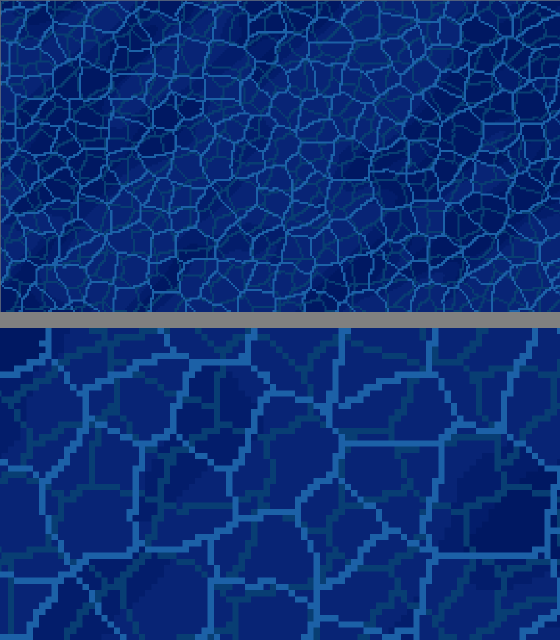
Top: the whole. Bottom: its middle third, enlarged.
This texture is drawn by a Shadertoy shader. Its source:

```glsl
// Pixelated pool water: two nets of wavy cell borders, one bright and one
// dull teal, over navy tinted by slanted light bands. Each net is drawn where
// the nearest Voronoi cell changes between neighbouring blocks.

const float ROWS = 150.0;                      // blocks per canvas height
const vec2  BRIGHT_CELL = vec2(0.105, 0.088);  // mean cell sizes
const vec2  TEAL_CELL = vec2(0.088, 0.077);
const float JITTER = 0.92;
const float WAVE_FREQ = 26.0;
const float WAVE_SIZE = 0.020;
const vec2  BAND_DIR = vec2(0.77, 0.64);       // direction of the light bands
const vec2  BAND_FREQ = vec2(2.2, 7.5);        // along and across the bands
const float CELL_TINT = 0.28;                  // share of tint set per cell
const float FRAME_WIDTH = 0.0025;

const vec3 NAVY_DARK  = vec3(0.000, 0.095, 0.385);
const vec3 NAVY_MID   = vec3(0.012, 0.115, 0.420);
const vec3 NAVY_LIGHT = vec3(0.030, 0.140, 0.460);
const vec3 TEAL       = vec3(0.030, 0.245, 0.450);
const vec3 BRIGHT     = vec3(0.110, 0.380, 0.655);
const vec3 FRAME      = vec3(0.400, 0.440, 0.500);

float hash(vec2 p) {
    return fract(sin(dot(p, vec2(127.1, 311.7))) * 43758.5453);
}

vec2 hash2(vec2 p) {
    return vec2(hash(p), hash(p + vec2(37.3, 17.9)));
}

float noise(vec2 p) {
    vec2 i = floor(p), f = fract(p);
    f = f * f * (3.0 - 2.0 * f);
    return mix(mix(hash(i), hash(i + vec2(1, 0)), f.x),
               mix(hash(i + vec2(0, 1)), hash(i + vec2(1, 1)), f.x), f.y);
}

// Bends the straight Voronoi borders
vec2 wave(vec2 p) {
    vec2 q = p * WAVE_FREQ;
    return p + WAVE_SIZE * (vec2(noise(q), noise(q + 51.7)) - 0.5);
}

// Grid index of the nearest cell centre
vec2 nearestCell(vec2 p, vec2 size, float seed) {
    vec2 q = wave(p + seed) / size;
    vec2 base = floor(q), best = base;
    float bestDist = 1e5;
    for (int y = -1; y <= 1; y++)
    for (int x = -1; x <= 1; x++) {
        vec2 id = base + vec2(x, y);
        vec2 d = (id + 0.5 + JITTER * (hash2(id) - 0.5) - q) * size / size.y;
        float dist = dot(d, d);
        if (dist < bestDist) { bestDist = dist; best = id; }
    }
    return best;
}

// True where the block to the right or above lies in another cell
bool onBorder(vec2 p, vec2 id, vec2 size, float seed) {
    vec2 stepX = vec2(1.0 / ROWS, 0.0);
    return id != nearestCell(p + stepX, size, seed)
        || id != nearestCell(p + stepX.yx, size, seed);
}

// Navy in three flat steps
vec3 waterTint(vec2 p, vec2 cell) {
    vec2 q = vec2(dot(p, BAND_DIR), dot(p, vec2(-BAND_DIR.y, BAND_DIR.x)));
    float light = 0.75 * noise(q * BAND_FREQ + 9.0)
                + 0.25 * noise(q * BAND_FREQ * 2.3 + 31.0);
    light += CELL_TINT * (hash(cell + 5.5) - 0.5);
    vec3 col = mix(NAVY_DARK, NAVY_MID, step(0.43, light));
    return mix(col, NAVY_LIGHT, step(0.53, light));
}

vec3 water(vec2 p) {
    p = (floor(p * ROWS) + 0.5) / ROWS;
    vec2 cell = nearestCell(p, BRIGHT_CELL, 3.0);
    if (onBorder(p, cell, BRIGHT_CELL, 3.0)) return BRIGHT;
    vec2 tealCell = nearestCell(p, TEAL_CELL, 11.37);
    if (onBorder(p, tealCell, TEAL_CELL, 11.37)) return TEAL;
    return waterTint(p, cell);
}

void mainImage(out vec4 fragColor, in vec2 fragCoord) {
    // Four samples per pixel soften the block edges
    vec3 col = vec3(0.0);
    for (int i = 0; i < 4; i++) {
        vec2 offset = vec2(i % 2, i / 2) * 0.5 - 0.25;
        col += 0.25 * water((fragCoord + offset) / iResolution.y);
    }

    // Thin pale rim along the left and top
    float edge = min(fragCoord.x, iResolution.y - fragCoord.y);
    float rim = clamp(FRAME_WIDTH * iResolution.y - edge + 0.5, 0.0, 1.0);
    fragColor = vec4(mix(col, FRAME, rim), 1.0);
}
```
